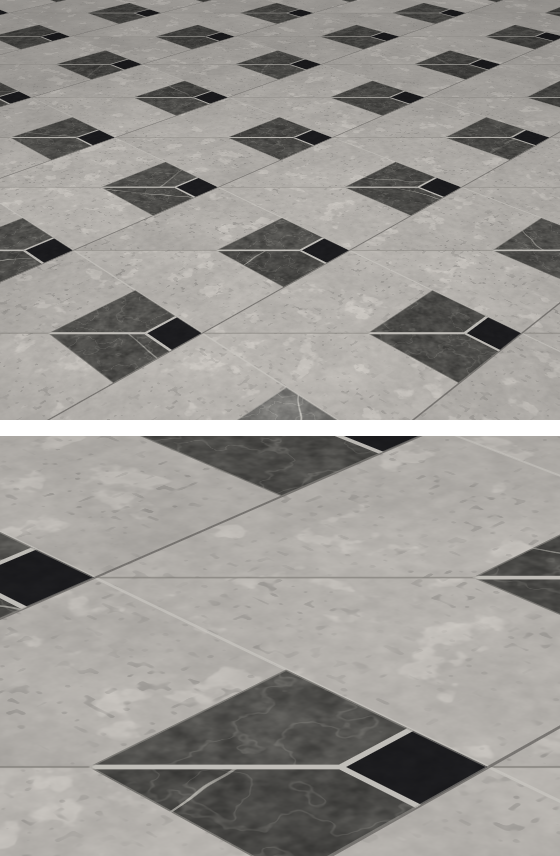
Top, the full canvas; bottom, a detail of the centre.
Write a WebGL 1 fragment shader that draws this pattern.

```glsl
precision highp float;
uniform vec2 u_resolution;

const float SIDE = 0.483;   // inlay side, in lattice cells
const float INNER = 0.304;  // where the black corner square begins

float hash(vec2 p) {
  p = fract(p * vec2(0.1031, 0.1137));
  p += dot(p, p.yx + 33.3);
  return fract((p.x + p.y) * p.x * 7.31);
}

float noise(vec2 p) {
  vec2 i = floor(p), f = fract(p);
  f = f * f * (3.0 - 2.0 * f);
  return mix(mix(hash(i), hash(i + vec2(1.0, 0.0)), f.x),
             mix(hash(i + vec2(0.0, 1.0)), hash(i + 1.0), f.x), f.y);
}

float fbm(vec2 p) {
  float sum = 0.0, amp = 0.5;
  for (int i = 0; i < 4; i++) {
    sum += amp * noise(p);
    p = mat2(1.6, 1.2, -1.2, 1.6) * p + 7.3;
    amp *= 0.5;
  }
  return sum / 0.9375;
}

// Box-filtered coverage of the interval lo..hi by a footprint of width w
float span(float x, float lo, float hi, float w) {
  return (clamp(x + 0.5 * w, lo, hi) - clamp(x - 0.5 * w, lo, hi)) / w;
}

float line(float d, float halfWidth, float w) {
  return span(d, -halfWidth, halfWidth, w);
}

vec3 limestone(vec2 floorPos, float detail) {
  vec2 corner = floorPos - SIDE;
  vec2 slab = floor(corner) + 0.5 * step(fract(corner.x), fract(corner.y));
  vec2 p = floorPos + 19.0 * hash(slab * 2.0 + 51.0);
  float tone = 0.97 + 0.05 * hash(slab * 2.0 + 83.0);
  tone += 0.11 * (fbm(p * 5.0) - 0.5) + 0.10 * detail * (fbm(p * 34.0) - 0.5);
  tone -= 0.14 * detail * smoothstep(0.76, 0.92, noise(p * 58.0)) * noise(p * 9.0);
  tone += 0.08 * smoothstep(0.64, 0.74, fbm(p * 11.0));
  return vec3(0.695, 0.682, 0.664) * tone;
}

vec3 darkStone(vec2 floorPos, vec2 g, vec2 tile, float w, float detail) {
  vec2 id = tile * 2.0 + 40.0 + step(g.x, g.y);
  vec2 p = floorPos + 13.0 * hash(id);
  float mottle = fbm(p * 24.0);
  float tone = 0.27 + 0.04 * hash(id + 9.0) + 0.16 * (mottle - 0.5);
  tone += 0.05 * detail * (noise(p * 75.0) - 0.5);
  // Fine pale threads and an occasional long vein
  tone += 0.06 * detail * smoothstep(0.035, 0.0, abs(fbm(p * 10.0 + 5.0) - 0.5));
  float angle = 6.283 * hash(id + 17.0);
  float d = dot(g - 0.24, vec2(cos(angle), sin(angle)));
  d += 0.2 * (hash(id + 23.0) - 0.5) + 0.025 * (noise(p * 13.0) - 0.5);
  tone += 0.28 * step(0.52, hash(id + 31.0)) * line(d, 0.003, w) * (0.4 + noise(p * 8.0));
  return tone * vec3(1.01, 1.0, 0.965);
}

void main() {
  vec2 p = gl_FragCoord.xy / u_resolution.y;
  p.x -= 0.5 * u_resolution.x / u_resolution.y;

  // Perspective onto the floor; rows run along v, columns along u
  float h = 1.665 - p.y;
  float u = p.x / (0.5216 * h);
  float v = 9.319 / h - 6.39;
  float across = u + 0.0052 * v - 0.274;
  vec2 floorPos = vec2(across + 0.5 * v, across - 0.5 * v);

  // Pixel footprint along each floor axis
  float rise = 4.66 / (h * h), run = 1.0 / (0.5216 * h);
  vec2 w = vec2(length(vec2(run, u / h + rise)),
                length(vec2(run, u / h - rise))) / u_resolution.y;
  float wv = 2.0 * rise / u_resolution.y;
  float detail = 1.0 - 0.7 * smoothstep(0.008, 0.03, max(w.x, w.y));

  vec2 tile = floor(floorPos + 0.25);
  vec2 g = floorPos - tile;
  float diagonal = fract(v + 0.5) - 0.5;

  // Slabs and their joints
  vec3 color = limestone(floorPos, detail);
  color = mix(color, vec3(0.50, 0.49, 0.47), 0.7 * line(diagonal, 0.005, wv));
  color = mix(color, vec3(0.77, 0.76, 0.74), 0.7 * line(g.x - SIDE, 0.004, w.x));
  color = mix(color, vec3(0.36, 0.35, 0.34), 0.7 * line(g.y - SIDE, 0.0035, w.y));

  // Inlaid square with its black corner
  float inlay = span(g.x, 0.0, SIDE, w.x) * span(g.y, 0.0, SIDE, w.y);
  float black = span(g.x, INNER, SIDE, w.x) * span(g.y, INNER, SIDE, w.y);
  vec3 stone = darkStone(floorPos, g, tile, max(w.x, w.y), detail);
  vec3 jet = vec3(0.105, 0.105, 0.115) + 0.03 * (fbm(floorPos * 40.0) - 0.5);
  stone = mix(stone, jet, black);

  // Pale strips between the inlaid parts
  float strip = line(diagonal, 0.011, wv) * (1.0 - black);
  strip = max(strip, line(g.x - INNER, 0.007, w.x) * span(g.y, INNER, SIDE, w.y));
  strip = max(strip, line(g.y - INNER, 0.007, w.y) * span(g.x, INNER, SIDE, w.x));
  stone = mix(stone, vec3(0.74, 0.73, 0.71), strip);
  vec2 rim = min(abs(g), abs(g - SIDE));
  float edge = max(line(rim.x, 0.004, w.x), line(rim.y, 0.004, w.y));
  stone = mix(stone, vec3(0.60, 0.59, 0.57), 0.55 * edge);

  // Soft sheen near the viewer, dimmer light far away
  vec2 sheen = p - vec2(0.01, 0.01);
  stone += 0.17 * exp(-45.0 * dot(sheen, sheen));
  color = mix(color, stone, inlay);
  color *= 1.02 - 0.15 * smoothstep(0.5, 1.0, p.y) - 0.08 * dot(p.x, p.x);
  gl_FragColor = vec4(color, 1.0);
}
```
